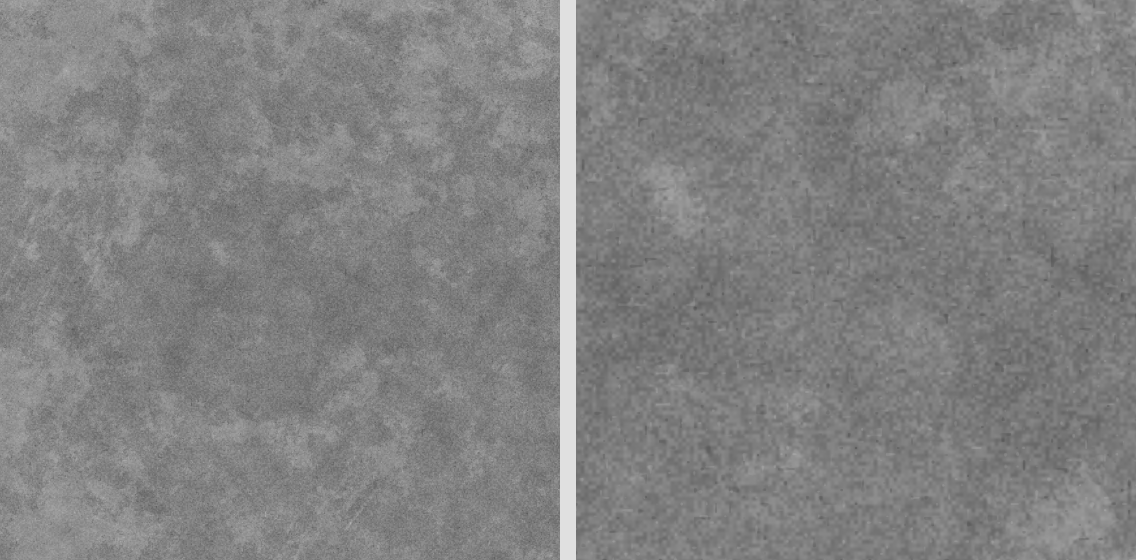
Left: the whole. Right: its middle third, enlarged.
A WebGL 2 fragment shader for this texture:

```glsl
#version 300 es
precision highp float;
// Worn grey concrete: broad clouds and soft mottling under ragged pale patches,
// with faint brushed scratches, sharp mineral grain, light flecks and dark pits.
// All layers are value noise from an integer hash, summed into a single grey.
uniform vec2 u_resolution;
out vec4 fragColor;

float hash(ivec2 cell) {
    uvec2 q = uvec2(cell) * uvec2(1597u, 3571u);
    uint h = (q.x ^ (q.y << 7)) * 26699u + q.y;
    h = (h ^ (h >> 15)) * 739391u;
    h = (h ^ (h >> 13)) * 668263u;
    h ^= h >> 16;
    return float(h & 65535u) / 65535.0;
}

float noise(vec2 p) {
    ivec2 i = ivec2(floor(p));
    vec2 f = fract(p);
    f = f * f * (3.0 - 2.0 * f);
    float low = mix(hash(i), hash(i + ivec2(1, 0)), f.x);
    float high = mix(hash(i + ivec2(0, 1)), hash(i + ivec2(1, 1)), f.x);
    return mix(low, high, f.y);
}

mat2 rotation(float angle) {
    float c = cos(angle), s = sin(angle);
    return mat2(c, s, -s, c);
}

// Normalised octave sum; each octave is turned to hide the lattice.
float fbm(vec2 p, int octaves, float gain) {
    float sum = 0.0, total = 0.0, weight = 1.0;
    for (int i = 0; i < octaves; i++) {
        sum += weight * noise(p);
        total += weight;
        weight *= gain;
        p = rotation(0.65) * p * 2.0 + 17.3;
    }
    return sum / total;
}

// Sparse, gently bent strokes along one direction, confined to a few regions.
float scratches(vec2 uv, float angle, float seed) {
    float bend = noise(uv * 5.0 + seed);
    vec2 p = rotation(-angle) * uv;
    p.y += 0.05 * bend;
    float stroke = smoothstep(0.58, 0.95, noise(p * vec2(16.0, 130.0) + seed));
    float region = smoothstep(0.56, 0.80, fbm(uv * 4.0 + seed * 1.7, 2, 0.5));
    float wear = 0.4 + 0.6 * noise(uv * 210.0 + seed);
    return stroke * region * wear;
}

void main() {
    vec2 uv = gl_FragCoord.xy / min(u_resolution.x, u_resolution.y);

    // Clouds and mottling
    float cloud = fbm(uv * 3.0 + 4.7, 3, 0.5) - 0.5;
    float mottle = fbm(uv * 22.0 + 31.0, 5, 0.8) - 0.5;
    float grey = 0.500 + 0.07 * cloud + 0.17 * mottle;

    // Ragged pale patches, denser where the clouds are bright
    float cover = fbm(uv * 17.0 + 73.0, 6, 0.76) + 0.45 * cloud;
    float patches = smoothstep(0.51, 0.59, cover);
    grey += 0.056 * patches;

    // Brushed scratches
    grey += 0.075 * scratches(uv, 1.05, 11.0);
    grey += 0.055 * scratches(uv, -0.35, 47.0);

    // Grain, flecks and pits
    float grain = noise(uv * 430.0 + 5.0) - 0.5;
    grey += 0.105 * grain * (1.0 - 0.2 * patches);
    grey += 0.06 * smoothstep(0.86, 0.98, noise(uv * 270.0 + 91.0));
    grey -= 0.07 * smoothstep(0.86, 0.98, noise(uv * 240.0 + 53.0));

    fragColor = vec4(vec3(grey), 1.0);
}
```
